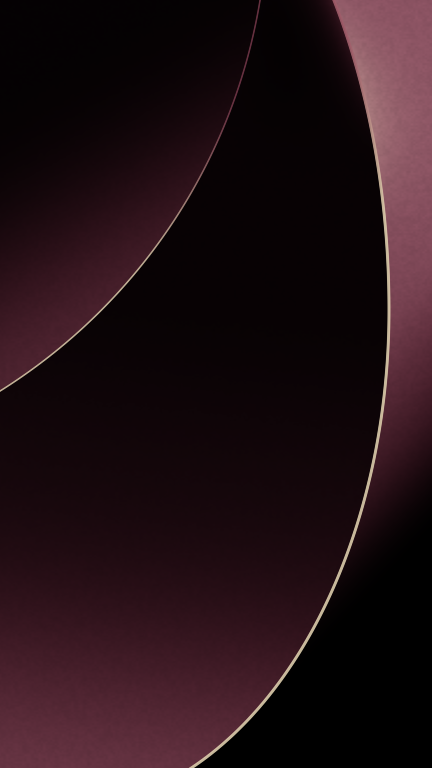
A Shadertoy shader for this background:

```glsl
float hash(vec2 p) {
    p = fract(p * vec2(123.34, 456.21));
    p += dot(p, p + 45.32);
    return fract(p.x * p.y);
}

float noise(vec2 p) {
    vec2 i = floor(p), f = fract(p);
    f = f * f * (3.0 - 2.0 * f);
    return mix(mix(hash(i), hash(i + vec2(1, 0)), f.x),
               mix(hash(i + vec2(0, 1)), hash(i + vec2(1, 1)), f.x), f.y);
}

// Mauve ramp: darker levels are redder, lighter ones greyer
vec3 mauve(float level) {
    return level * vec3(1.0, 0.28 + 0.58 * level, 0.50 + 0.38 * level);
}

float ellipseDistance(vec2 p, vec2 radii) {
    float k = length(p / radii);
    return k * (k - 1.0) / length(p / (radii * radii));
}

float rimLine(float dist, float halfWidth, float pixel) {
    return 1.0 - smoothstep(halfWidth - 0.5 * pixel, halfWidth + 0.7 * pixel, abs(dist));
}

void mainImage(out vec4 fragColor, in vec2 fragCoord) {
    float pixel = 1.0 / iResolution.y;
    // Height units, with y measured down from the top
    vec2 p = vec2(fragCoord.x, iResolution.y - fragCoord.y) * pixel;

    // Outlines of the two overlapping sheets
    float inner = length(p - vec2(-0.395, -0.1207)) - 0.7435;
    vec2 c = p - vec2(0.0768, 0.4036);
    float outer = ellipseDistance(c, vec2(0.4297, c.y < 0.0 ? 0.729 : 0.651));

    // Back sheet: lit from the upper right, cut by a diagonal shadow
    float diagonal = p.y + 1.06 * p.x;
    float backLevel = mix(0.54, 0.44, smoothstep(0.15, 0.55, p.y));
    backLevel *= 1.0 - 0.35 * smoothstep(0.92, 1.12, diagonal);
    backLevel *= 1.0 - smoothstep(1.06, 1.29, diagonal);
    vec3 back = mauve(backLevel);
    float sheen = exp(-max(outer, 0.0) / 0.035) * exp(-pow((p.y - 0.13) / 0.11, 2.0));
    back += vec3(0.12, 0.16, 0.11) * sheen;

    // Middle sheet: nearly black, rising to mauve at the foot
    float foot = p.y - 0.10 * p.x;
    float middleLevel = 0.03 + 0.06 * smoothstep(0.35, 0.70, foot)
                      + 0.33 * pow(smoothstep(0.58, 1.06, foot), 1.3);
    middleLevel *= 1.0 - 0.6 * smoothstep(0.25, 0.02, p.y) * smoothstep(0.28, 0.38, p.x);
    middleLevel += 0.20 * exp(min(outer, 0.0) / 0.02) * smoothstep(0.22, 0.0, p.y);
    vec3 middle = mauve(middleLevel);

    // Front sheet: glow gathers towards its lower edge
    float slant = p.y + 0.55 * p.x;
    vec3 front = mauve(0.02 + 0.29 * pow(smoothstep(0.10, 0.54, slant), 1.6));

    vec3 color = mix(middle, back, smoothstep(-0.7 * pixel, 0.7 * pixel, outer));
    color = mix(front, color, smoothstep(-0.7 * pixel, 0.7 * pixel, inner));

    // Fine paper grain
    float grain = noise(p * vec2(330.0, 420.0)) + noise(p.yx * 190.0) - 1.0;
    color *= 1.0 + 0.05 * grain;

    // Rims shift from rose at the top to cream below
    vec3 cream = vec3(0.86, 0.80, 0.67);
    vec3 outerRim = mix(vec3(0.62, 0.36, 0.41), cream, smoothstep(0.03, 0.30, p.y));
    vec3 innerRim = mix(vec3(0.46, 0.22, 0.29), cream, smoothstep(0.12, 0.38, p.y));
    color = mix(color, outerRim, 0.9 * rimLine(outer, 0.0018, pixel));
    color = mix(color, innerRim, 0.85 * rimLine(inner, 0.0009, pixel));

    fragColor = vec4(color, 1.0);
}
```
